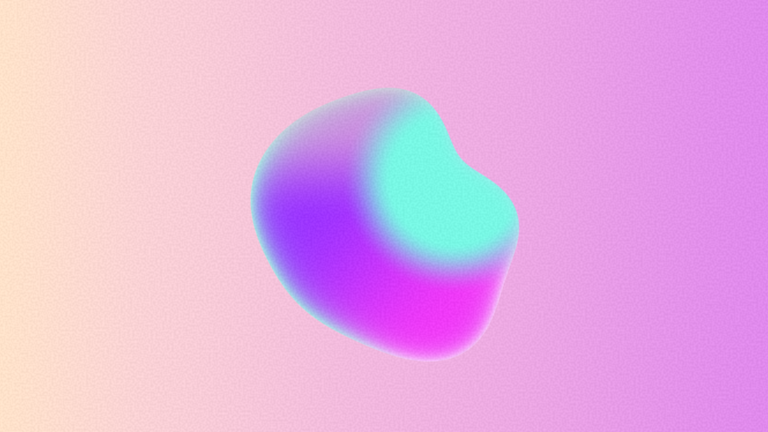
Give the GLSL for this background, as a WebGL 1 fragment shader.

```glsl
precision highp float;
// A glossy, softly lit blob floating on a peach-to-violet gradient.
// The outline is a polar radius built from a few harmonics; its interior
// blends violet, magenta and aqua glows with a pale rim, under fine grain.

uniform vec2 u_resolution;

const float TAU = 6.2831853;

// Random unit vector for a lattice corner
vec2 cornerGradient(vec2 cell) {
    vec3 q = fract(vec3(cell.xyx) * vec3(0.1031, 0.1030, 0.0973));
    q += dot(q, q.yzx + 33.33);
    float angle = TAU * fract((q.x + q.y) * q.z);
    return vec2(cos(angle), sin(angle));
}

float cornerDot(vec2 cell, vec2 local, vec2 corner) {
    return dot(cornerGradient(cell + corner), local - corner);
}

float gradientNoise(vec2 p) {
    vec2 cell = floor(p);
    vec2 f = fract(p);
    vec2 s = f * f * f * (f * (f * 6.0 - 15.0) + 10.0);
    float low = mix(cornerDot(cell, f, vec2(0.0)), cornerDot(cell, f, vec2(1.0, 0.0)), s.x);
    float high = mix(cornerDot(cell, f, vec2(0.0, 1.0)), cornerDot(cell, f, vec2(1.0)), s.x);
    return mix(low, high, s.y);
}

// One harmonic of the outline: x is its value, y its slope by angle
vec2 harmonic(float angle, float n, vec2 amount) {
    float c = cos(n * angle);
    float s = sin(n * angle);
    return vec2(amount.x * c + amount.y * s, n * (amount.y * c - amount.x * s));
}

// Approximate signed distance to the outline, negative inside
float blobDistance(vec2 p) {
    float angle = atan(p.y, p.x);
    vec2 outline = vec2(0.2988, 0.0);
    outline += harmonic(angle, 1.0, vec2(0.0097, -0.0009));
    outline += harmonic(angle, 2.0, vec2(-0.0032, -0.0331));
    outline += harmonic(angle, 3.0, vec2(-0.0057, -0.0073));
    outline += harmonic(angle, 4.0, vec2(0.0068, -0.0007));
    outline += harmonic(angle, 5.0, vec2(0.0100, 0.0078));
    outline += harmonic(angle, 6.0, vec2(0.0046, 0.0041));
    outline += harmonic(angle, 7.0, vec2(0.0008, 0.0018));
    float slope = outline.y / outline.x;
    return (length(p) - outline.x) / sqrt(1.0 + slope * slope);
}

vec3 backgroundColor(float x) {
    vec3 peach = vec3(1.0, 0.895, 0.785);
    vec3 blush = vec3(0.98, 0.825, 0.835);
    vec3 pink = vec3(0.94, 0.695, 0.88);
    vec3 orchid = vec3(0.875, 0.53, 0.93);
    vec3 color = mix(peach, blush, smoothstep(-0.06, 0.22, x));
    color = mix(color, pink, smoothstep(0.12, 0.62, x));
    return mix(color, orchid, smoothstep(0.5, 1.08, x));
}

vec3 blobColor(vec2 p, float depth) {
    vec3 violet = vec3(0.61, 0.20, 1.0);
    vec3 magenta = vec3(0.94, 0.22, 0.97);
    vec3 lilac = vec3(0.80, 0.53, 0.88);
    vec3 aqua = vec3(0.47, 0.97, 0.895);
    vec3 mint = vec3(0.57, 0.96, 0.87);
    vec3 silver = vec3(0.76, 0.82, 0.83);
    vec3 palePink = vec3(0.96, 0.78, 0.97);

    // Body: violet to magenta along a diagonal, lilac towards the top
    vec2 start = vec2(-0.194, 0.014);
    vec2 axis = vec2(0.324, -0.289);
    float along = dot(p - start, axis) / dot(axis, axis);
    vec3 color = mix(violet, magenta, smoothstep(0.0, 1.0, along));
    float upper = smoothstep(-0.01, 0.21, p.y);
    color = mix(color, lilac, upper);

    // Pale rim, wider at the top and pink at the lower right
    float pinkSide = smoothstep(-0.17, 0.08, p.x) * (1.0 - upper);
    vec3 rimColor = mix(mint, silver, smoothstep(0.08, 0.26, p.y));
    rimColor = mix(rimColor, palePink, pinkSide);
    float rimWidth = mix(0.027, 0.036, upper) - 0.006 * pinkSide;
    color = mix(color, rimColor, 0.95 * exp(-depth / rimWidth));

    // Large aqua glow on the right
    float glow = 1.0 - smoothstep(0.145, 0.265, length(p - vec2(0.164, 0.083)));
    color = mix(color, aqua, glow);
    return mix(color, palePink, 0.2 * exp(-depth / 0.012));
}

void main() {
    vec2 uv = gl_FragCoord.xy / u_resolution;
    vec2 p = (gl_FragCoord.xy - 0.5 * u_resolution) / u_resolution.y;
    float edge = 1.0 / u_resolution.y;

    vec3 color = backgroundColor(uv.x);
    float dist = blobDistance(p - vec2(-0.0093, -0.0208));
    float coverage = 1.0 - smoothstep(-edge, edge, dist);
    color = mix(color, blobColor(p, max(-dist, 0.0)), coverage);

    // Fine film grain
    color += 0.04 * gradientNoise((p + 2.0) * 187.0);
    gl_FragColor = vec4(clamp(color, 0.0, 1.0), 1.0);
}
```
